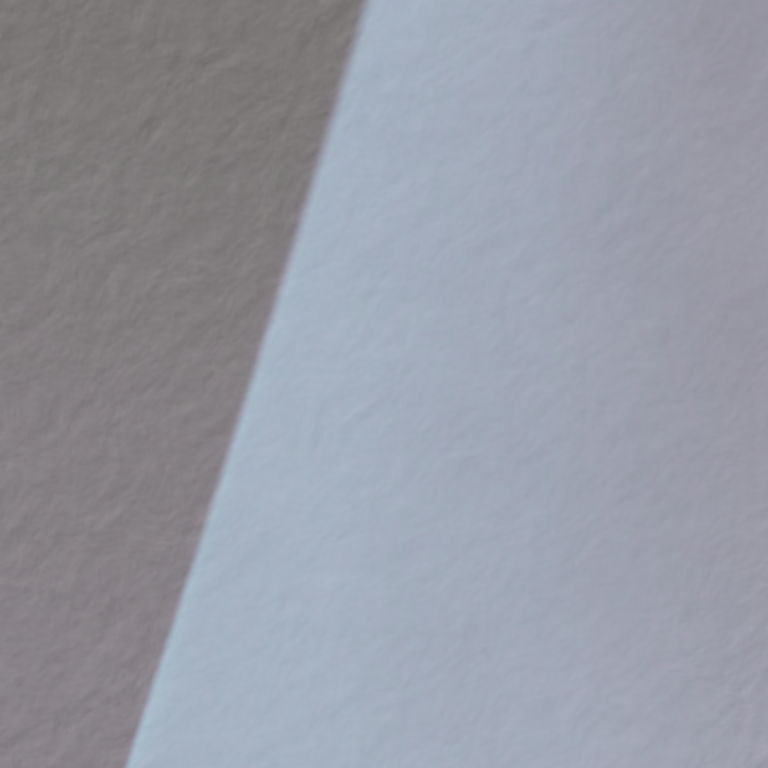
This texture is drawn by a Shadertoy shader. Its source:

```glsl
const vec3 SHADE_TOP = vec3(0.484, 0.470, 0.468);
const vec3 SHADE_BOTTOM = vec3(0.533, 0.512, 0.532);
const vec3 LIT_NEAR = vec3(0.647, 0.695, 0.755);
const vec3 LIT_MID = vec3(0.624, 0.650, 0.708);
const vec3 LIT_FAR = vec3(0.596, 0.592, 0.642);
const vec3 LIT_FLOOR = vec3(0.016, 0.018, 0.020);
const vec3 RIM_GLOW = vec3(0.020, 0.065, 0.060);
const vec3 FRINGE = vec3(0.030, 0.020, 0.045);
const float EDGE_SOFTNESS = 0.0085;
const float SHADE_RELIEF = 0.125;
const float LIT_RELIEF = 0.065;
const float GRAIN = 0.012;
const float MOTTLE = 0.034;
const vec2 LIGHT_STEP = vec2(-0.0032, 0.0040);

float hash(vec2 p) {
    vec3 q = fract(vec3(p.xyx) * 0.1031);
    q += dot(q, q.yzx + 33.33);
    return fract((q.x + q.y) * q.z);
}

float noise(vec2 p) {
    vec2 i = floor(p), f = fract(p);
    f = f * f * (3.0 - 2.0 * f);
    float low = mix(hash(i), hash(i + vec2(1, 0)), f.x);
    float high = mix(hash(i + vec2(0, 1)), hash(i + vec2(1, 1)), f.x);
    return mix(low, high, f.y);
}

float fbm(vec2 p) {
    float sum = 0.0, amplitude = 0.5;
    for (int i = 0; i < 4; i++) {
        sum += amplitude * noise(p);
        p = mat2(1.6, 1.2, -1.2, 1.6) * p + 17.3;
        amplitude *= 0.5;
    }
    return sum;
}

// Plaster height, stretched along the rising diagonal
float plaster(vec2 p) {
    vec2 q = vec2(dot(p, vec2(0.77, 0.64)), dot(p, vec2(-0.64, 0.77)));
    q += 0.020 * vec2(noise(p * 18.0), noise(p * 18.0 + 9.0));
    return fbm(q * vec2(30.0, 44.0) + 40.0);
}

// Slightly bowed boundary between the two planes
float edgeX(float y) {
    return 0.164 + 0.335 * y - 0.020 * y * y;
}

void mainImage(out vec4 fragColor, in vec2 fragCoord) {
    vec2 uv = fragCoord / iResolution.xy;
    float edge = edgeX(uv.y);
    float d = (uv.x - edge) * 0.953;

    // Shaded plane
    float drop = clamp(1.0 - uv.y + 0.10 * (0.2 - uv.x), 0.0, 1.0);
    vec3 shade = mix(SHADE_TOP, SHADE_BOTTOM, smoothstep(-0.05, 0.95, drop));

    // Lit plane, fading away from the boundary and upward
    float t = clamp((uv.x - edge) / (1.0 - edge), 0.0, 1.0);
    t = clamp(t + 0.20 * (uv.y - 0.5) * smoothstep(0.0, 0.15, t), 0.0, 1.0);
    vec3 lit = mix(LIT_NEAR, LIT_MID, smoothstep(0.05, 0.72, t));
    lit = mix(lit, LIT_FAR, smoothstep(0.48, 1.02, t));
    lit += LIT_FLOOR * smoothstep(0.35, 0.0, uv.y) * smoothstep(0.3, 0.7, t);

    // Surface relief, fine grain and broad mottling
    float relief = plaster(uv) - plaster(uv + LIGHT_STEP);
    float cloud = fbm(uv * vec2(5.0, 7.0) + 3.0) - 0.47;
    float grain = noise(uv * 150.0) + noise(uv * 95.0 + 31.0) - 1.0;
    float tint = noise(uv * 80.0 + 70.0) - 0.5;
    float roughCorner = smoothstep(0.85, 1.0, uv.x) * smoothstep(0.5, 0.2, uv.y);
    shade += SHADE_RELIEF * relief + GRAIN * grain + 0.4 * MOTTLE * cloud;
    lit += LIT_RELIEF * (1.0 + 0.8 * roughCorner) * relief;
    lit += 0.6 * GRAIN * grain + MOTTLE * cloud * vec3(0.8, 1.0, 0.9);
    vec3 tintColor = tint * vec3(1.0, -0.6, 0.5);
    shade += 0.006 * tintColor;
    lit += 0.010 * tintColor;

    // Violet fringe outside, pale blue rim inside
    shade += FRINGE * exp(-max(-d, 0.0) / 0.008);
    float rim = exp(-max(d, 0.0) / 0.014);
    lit += RIM_GLOW * rim * mix(1.0, 0.25, uv.y);

    float soft = EDGE_SOFTNESS * mix(0.75, 1.35, uv.y);
    vec3 color = mix(shade, lit, smoothstep(-soft, soft, d));
    fragColor = vec4(color, 1.0);
}
```
